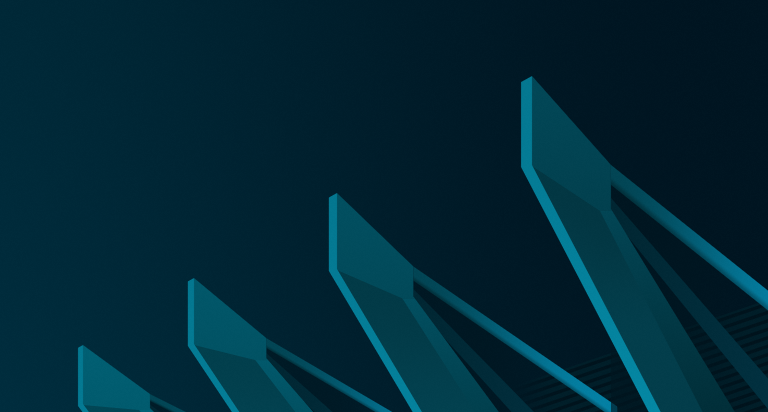
This background is drawn by a Shadertoy shader. Its source:

```glsl
#define DESIGN vec2(768.0, 412.0)
#define FIN_COUNT 4
#define SKY_LEFT vec3(0.0, 0.172, 0.235)
#define SKY_RIGHT vec3(0.0, 0.082, 0.130)
#define FACE_NEAR vec3(0.008, 0.270, 0.330)
#define FACE_FAR vec3(0.004, 0.360, 0.435)
#define BODY_TINT vec3(0.012, 0.225, 0.275)
#define EDGE_LIGHT vec3(0.015, 0.480, 0.580)
#define STRUT_LIGHT vec3(0.015, 0.500, 0.640)
#define BRACE_TINT vec3(0.004, 0.175, 0.230)
#define SHADOW_TINT vec3(0.0, 0.085, 0.125)
#define GRAIN 0.008

float hash(vec2 cell) {
    vec3 h = fract(vec3(cell.xyx) * 0.1031);
    h += dot(h, h.yzx + 33.33);
    return fract((h.x + h.y) * h.z);
}

// Antialiased coverage of a signed distance, positive inside
float cover(float dist) {
    return clamp(dist * iResolution.y / DESIGN.y + 0.5, 0.0, 1.0);
}

// Distance below a line through a point, with y pointing down
float below(vec2 q, vec2 start, float slope) {
    return (q.y - start.y - slope * (q.x - start.x)) * inversesqrt(1.0 + slope * slope);
}

vec3 sky(vec2 uv) {
    vec3 col = mix(SKY_LEFT, SKY_RIGHT, smoothstep(-0.15, 0.95, uv.x));
    return col * (1.0 + 0.12 * (0.5 - uv.y) * (1.0 - uv.x));
}

// Dim slatted wall in the lower right corner
vec3 addSlats(vec3 col, vec2 p) {
    float depth = below(p, vec2(520.0, 384.0), -0.34);
    float wall = cover(depth) * smoothstep(500.0, 560.0, p.x);
    float phase = abs(fract(depth / 8.0) - 0.5);
    vec3 slat = mix(SHADOW_TINT * 0.85, BRACE_TINT * 0.72, smoothstep(0.12, 0.3, phase));
    return mix(col, slat, wall * 0.8);
}

vec3 addFin(vec3 col, vec2 p, float t) {
    // Perspective growth from the farthest fin to the nearest
    float t2 = t * (t - 1.0) / 2.0;
    float t3 = t2 * (t - 2.0) / 3.0;
    vec2 apex = vec2(83.0, 345.0) + t * vec2(111.0, -67.0)
              + t2 * vec2(32.0, -18.0) + t3 * vec2(20.0, -14.0);
    vec2 q = p - apex;
    float rim = 5.0 + 0.7 * t + 0.43 * t * t;
    float kink = 60.0 + 5.5 * t + 1.5 * t * t;
    float width = 67.0 + 6.0 * t - 0.67 * t * t;
    float drop = 49.0 + 10.0 * t + 1.1 * t * t;
    float heel = drop + 14.0 + 4.0 * t + 2.0 * t * t;
    float leftLean = 0.74 - 0.073 * t;
    float rightLean = 1.0 - 0.13 * t;
    vec2 shoulder = vec2(width, drop);

    // Shaded space and thin brace behind the fin
    float braceSlope = 0.76 + 0.13 * t;
    float strutSlope = 0.5 + 0.08 * t + 0.0067 * t * t;
    float strutTop = below(q, shoulder, strutSlope);
    float behind = cover(q.x - width);
    float gap = behind * cover(strutTop);
    col = mix(col, SHADOW_TINT, gap * 0.65 * (1.0 - smoothstep(60.0, 150.0, q.x - width)));
    vec2 braceStart = vec2(width, mix(drop, heel, 0.75));
    float brace = cover(below(q, braceStart, braceSlope))
                * cover(-below(q, braceStart + vec2(0.0, 9.0 + 3.0 * t), braceSlope + 0.08));
    float along = q.x - width;
    col = mix(col, BRACE_TINT * (0.85 + 0.0015 * along), brace * behind);

    // Long strut, brighter towards its far end
    float thick = 7.0 + 2.2 * t + 0.7 * t * t;
    float strutLow = below(q, shoulder + vec2(0.0, thick), strutSlope);
    float strut = behind * cover(strutTop) * cover(-strutLow) * cover(204.0 - along);
    vec3 strutCol = mix(FACE_NEAR, STRUT_LIGHT, smoothstep(0.0, 190.0, along));
    strutCol *= 1.0 - 0.3 * smoothstep(-0.35 * thick, 0.0, strutLow);
    col = mix(col, strutCol, strut);

    // Outline of the slab
    float slabLeft = -rim + leftLean * max(q.y - kink - 1.0, 0.0);
    float slabRight = width + rightLean * max(q.y - heel, 0.0);
    float top = min(below(q, vec2(0.0), -0.55), below(q, vec2(0.0), drop / width));
    float slab = cover(top) * cover((q.x - slabLeft) * 0.88) * cover((slabRight - q.x) * 0.85);

    // Upper face, darker body under the crease, lit side facet
    vec3 face = mix(FACE_FAR, FACE_NEAR, t / 3.0) * (1.04 - 0.0008 * q.y);
    float creaseSlope = (heel + 2.0 - kink) / (width - 11.0);
    float under = q.y - min(kink + creaseSlope * q.x, heel + 2.0);
    vec3 body = mix(BODY_TINT, face, 0.25 + 0.1 * (3.0 - t));
    body *= 0.92 + 0.16 * smoothstep(0.0, 130.0, under);
    vec3 slabCol = mix(face, body, cover(under));
    float facetLeft = width - 11.0 + (rightLean - 0.1) * (q.y - heel - 2.0);
    float facet = cover((q.x - facetLeft) * 0.85) * cover(q.y - heel - 2.0);
    slabCol = mix(slabCol, face * (1.08 - 0.001 * max(q.y - heel, 0.0)), facet);

    // Bright rim along the left side
    float rimRight = leftLean * max(q.y - kink + 1.0, 0.0);
    float rimMask = cover((rimRight - q.x) * 0.88);
    slabCol = mix(slabCol, EDGE_LIGHT * (0.97 + 0.0004 * q.y), rimMask);
    return mix(col, slabCol, slab);
}

void mainImage(out vec4 fragColor, in vec2 fragCoord) {
    vec2 uv = fragCoord / iResolution.xy;
    vec2 p = vec2(uv.x, 1.0 - uv.y) * DESIGN;
    vec3 col = addSlats(sky(uv), p);
    for (int i = 0; i < FIN_COUNT; i++) col = addFin(col, p, float(i));
    col += GRAIN * (hash(floor(p)) - 0.5);
    fragColor = vec4(clamp(col, 0.0, 1.0), 1.0);
}
```
